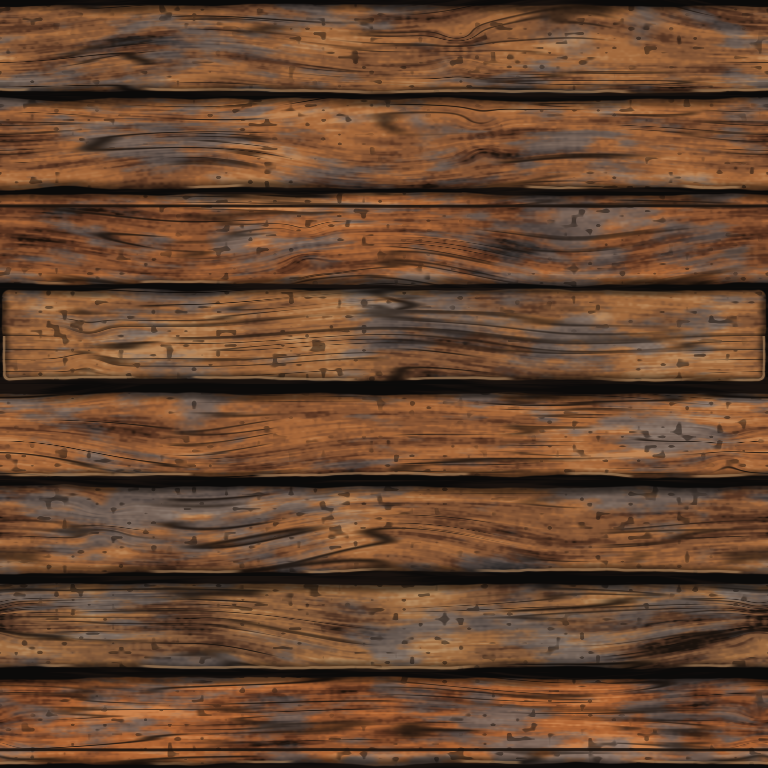
Give the GLSL for this texture, as a WebGL 2 fragment shader.

```glsl
#version 300 es
precision highp float;
// Eight weathered horizontal wooden planks with cracked grain and dark gaps.

uniform vec2 u_resolution;
out vec4 fragColor;

const float PLANKS = 8.0;
const vec3 GAP   = vec3(0.045, 0.038, 0.035);
const vec3 CHAR  = vec3(0.10, 0.07, 0.05);
const vec3 DARK  = vec3(0.32, 0.21, 0.15);
const vec3 BROWN = vec3(0.49, 0.34, 0.23);
const vec3 TAN   = vec3(0.61, 0.42, 0.26);
const vec3 PALE  = vec3(0.70, 0.54, 0.38);
const vec3 SLATE = vec3(0.37, 0.35, 0.35);
const vec3 COOL_TINT = vec3(0.97, 1.00, 1.00);
const vec3 WARM_TINT = vec3(1.12, 0.92, 0.76);

// Per plank, top to bottom; heights are fractions of one row.
const float TOP_EDGE[8] = float[8](0.06, 0.035, 0.02, 0.03, 0.10, 0.07, 0.08, 0.07);
const float WARMTH[8]   = float[8](0.40, 0.55, 0.75, 0.35, 0.60, 0.45, 0.20, 0.95);
const float LIGHTEN[8]  = float[8](-0.02, 0.07, -0.06, 0.06, 0.09, -0.04, -0.02, -0.02);
const float SEAM[8]     = float[8](-1.0, -1.0, 0.146, -1.0, -1.0, -1.0, -1.0, 0.81);
const float BOTTOM_EDGE = 0.96;
const float CUT_PLANK = 3.0;    // the only plank whose ends are visible
const float END_INSET = 0.035;
const float CORNER = 0.07;

float hash(vec2 p) {
    vec3 q = fract(p.xyx * 0.1031);
    q += dot(q, q.yzx + 33.33);
    return fract((q.x + q.y) * q.z);
}

// Value noise that wraps across the canvas; freq.x must be whole.
float noise(vec2 p, vec2 freq, float seed) {
    p = p * freq + vec2(0.0, seed);
    vec2 i = floor(p), f = fract(p);
    f = f * f * (3.0 - 2.0 * f);
    float x0 = mod(i.x, freq.x), x1 = mod(i.x + 1.0, freq.x);
    return mix(mix(hash(vec2(x0, i.y)), hash(vec2(x1, i.y)), f.x),
               mix(hash(vec2(x0, i.y + 1.0)), hash(vec2(x1, i.y + 1.0)), f.x), f.y);
}

float fbm(vec2 p, vec2 freq, float seed) {
    float sum = 0.0, amp = 0.533;
    for (int i = 0; i < 4; i++) {
        sum += amp * noise(p, freq, seed + float(i) * 17.0);
        freq *= 2.0;
        amp *= 0.5;
    }
    return sum;
}

// Thin contour lines of stretched noise, broken up by a mask.
float cracks(vec2 p, vec2 freq, float width, float seed) {
    float line = 1.0 - smoothstep(0.0, width, abs(noise(p, freq, seed) - 0.5));
    return line * smoothstep(0.45, 0.68, noise(p, vec2(7.0, 4.0), seed + 50.0));
}

vec3 woodRamp(float t) {
    vec3 c = mix(CHAR, DARK, smoothstep(0.0, 0.24, t));
    c = mix(c, BROWN, smoothstep(0.22, 0.46, t));
    c = mix(c, TAN, smoothstep(0.44, 0.66, t));
    return mix(c, PALE, smoothstep(0.64, 0.92, t));
}

void main() {
    vec2 uv = gl_FragCoord.xy / u_resolution;
    float v = (1.0 - uv.y) * PLANKS;
    float row = floor(v);
    int id = int(row);
    float seed = row * 137.0 + 11.0;
    float pixel = PLANKS / u_resolution.y;
    vec2 p = vec2(uv.x, v - row);

    // Plank outline: rounded box with chipped long edges
    float chip = fbm(p, vec2(12.0, 2.0), seed + 5.0) - 0.5;
    float inset = row == CUT_PLANK ? END_INSET : -1.0;
    float top = TOP_EDGE[id];
    vec2 halfSize = vec2(0.5 * PLANKS - inset, 0.5 * (BOTTOM_EDGE - top));
    vec2 fromCentre = vec2((p.x - 0.5) * PLANKS, p.y - 0.5 * (top + BOTTOM_EDGE));
    vec2 box = abs(fromCentre) - halfSize + CORNER;
    float edge = length(max(box, 0.0)) + min(max(box.x, box.y), 0.0) - CORNER + chip * 0.07;

    // Grain coordinates bend slowly and flow around one knot
    vec2 knot = vec2(hash(vec2(seed, 3.0)), 0.3 + 0.4 * hash(vec2(seed, 7.0)));
    vec2 toKnot = vec2((fract(p.x - knot.x + 0.5) - 0.5) * PLANKS, p.y - knot.y);
    float knotArea = exp(-dot(toKnot, toKnot) * 22.0);
    vec2 g = p;
    g.y += 0.30 * (noise(p, vec2(4.0, 1.5), seed + 23.0) - 0.5);
    g.y += 0.16 * knotArea * sign(toKnot.y) * smoothstep(0.0, 0.2, abs(toKnot.y));

    // Tone: broad stains, long fibres, fine fibres and rough speckle
    float stain = fbm(p, vec2(9.0, 2.2), seed + 31.0);
    float fibre = fbm(g, vec2(6.0, 13.0), seed + 41.0);
    float fine = noise(g, vec2(32.0, 52.0), seed + 61.0);
    float speck = noise(p, vec2(190.0, 34.0), seed + 71.0);
    float tone = 0.51 + LIGHTEN[id] + 0.85 * (stain - 0.5) + 0.70 * (fibre - 0.5)
               + 0.24 * (fine - 0.5) + 0.15 * (speck - 0.5);
    tone -= knotArea * 0.16 * (0.6 + 0.4 * sin(length(toKnot) * 65.0));
    float seam = SEAM[id];
    tone += 0.13 * step(0.0, seam) * step(abs(seam - 0.5), abs(p.y - 0.5));

    vec3 color = woodRamp(tone) * mix(COOL_TINT, WARM_TINT, WARMTH[id]);

    // Blue-grey weathering in ragged streaks
    float patchArea = fbm(p, vec2(8.0, 2.0), seed + 83.0);
    float streak = fbm(g, vec2(24.0, 12.0), seed + 97.0);
    float weather = smoothstep(0.50, 0.72, patchArea * 0.6 + streak * 0.5);
    color = mix(color, SLATE * (0.65 + 0.65 * tone), weather * 0.75);

    // Cracks, pits and the split seam
    float crack = max(cracks(g, vec2(3.0, 9.0), 0.075, seed + 103.0),
                      0.75 * cracks(g, vec2(5.0, 21.0), 0.13, seed + 109.0));
    float pit = smoothstep(0.77, 0.90, noise(p, vec2(95.0, 20.0), seed + 113.0));
    pit *= smoothstep(0.45, 0.65, stain + 0.1);
    color = mix(color, CHAR, max(crack * 0.82, pit * 0.5));
    float split = abs(p.y - seam + 0.01 * chip);
    color = mix(color, CHAR, 0.9 * (1.0 - smoothstep(0.008, 0.012 + pixel, split)));

    // Scorched borders with a broken pale rim below
    float border = smoothstep(-0.10, 0.0, edge + 0.10 * (fibre - 0.5));
    color *= 1.0 - 0.55 * border;
    float rim = 1.0 - smoothstep(0.006, 0.010 + pixel, abs(edge + 0.018));
    rim *= step(0.5, p.y) * smoothstep(0.42, 0.62, noise(p, vec2(14.0, 1.0), seed + 127.0));
    color = mix(color, PALE, rim * 0.6);

    // Shadowed gap with faint rusty fibres
    vec3 gapColor = mix(GAP, DARK * 0.6, 0.35 * smoothstep(0.45, 0.75, fibre));
    color = mix(color, gapColor, smoothstep(-pixel, pixel, edge));
    fragColor = vec4(color, 1.0);
}
```
